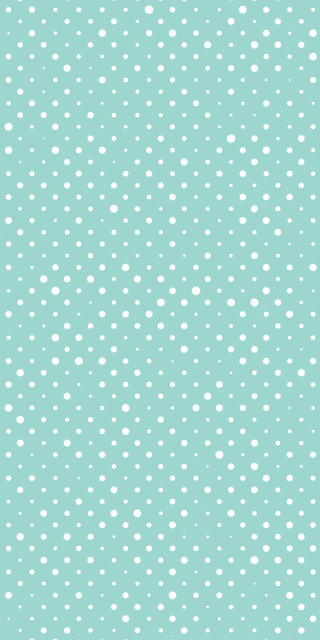
This pattern is drawn by a Shadertoy shader. Its source:

```glsl
const vec3 AQUA = vec3(0.61, 0.84, 0.81);
const vec3 WHITE = vec3(0.99);
const float PITCH = 0.0732;                // dot spacing in a row, in canvas widths
const vec2 FIRST_DOT = vec2(0.0633, 0.0299);
const float MIN_RADIUS = 0.018;            // radii in units of the pitch
const float MAX_RADIUS = 0.195;

float hash(vec2 p) {
    return fract(sin(dot(p, vec2(127.1, 311.7))) * 43758.5453);
}

// Average of three hashes: mostly medium values, rarely extreme ones
float bellHash(vec2 p) {
    return (hash(p) + hash(p + 37.3) + hash(p + 71.9)) / 3.0;
}

// Signed distance to the dot of the nearest staggered lattice cell
float dotDistance(vec2 p) {
    float row = round(p.y * 2.0);
    float shift = 0.5 * mod(row, 2.0);
    float column = round(p.x - shift);
    vec2 center = vec2(column + shift, row * 0.5);
    float radius = mix(MIN_RADIUS, MAX_RADIUS, bellHash(vec2(column, row)));
    return length(p - center) - radius;
}

// Antialiased coverage of a shape, given the size of one pixel
float coverage(float dist, float pixel) {
    return smoothstep(0.75, -0.75, dist / pixel);
}

void mainImage(out vec4 fragColor, in vec2 fragCoord) {
    vec2 p = (fragCoord / iResolution.x - FIRST_DOT) / PITCH;
    float pixel = 1.0 / (iResolution.x * PITCH);
    float ink = coverage(dotDistance(p), pixel);
    fragColor = vec4(mix(AQUA, WHITE, ink), 1.0);
}
```
